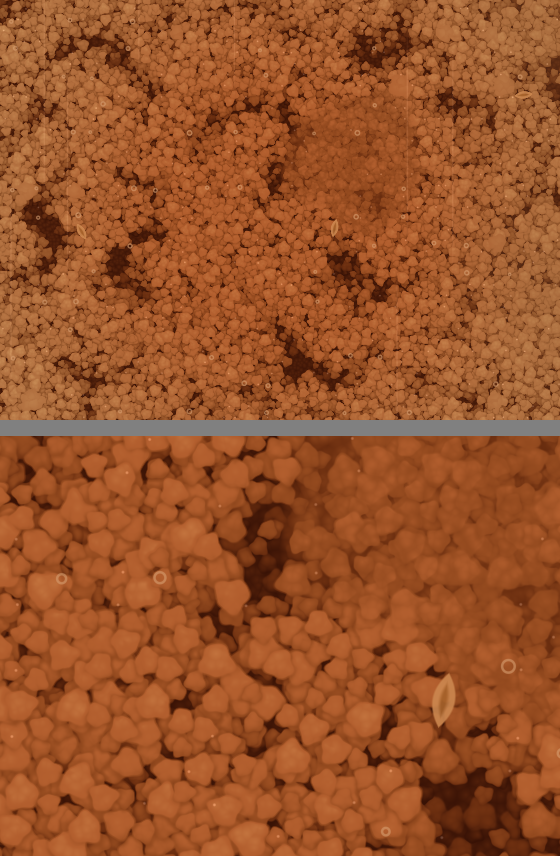
Top: the whole. Bottom: its middle third, enlarged.
A WebGL 2 fragment shader for this texture:

```glsl
#version 300 es
precision highp float;
uniform vec2 u_resolution;
out vec4 fragColor;

vec2 hash2(vec2 p) {
    vec3 q = fract(p.xyx * vec3(.1031, .1030, .0973));
    q += dot(q, q.yzx + 33.33);
    return fract((q.xx + q.yz) * q.zy);
}

mat2 rotate(float a) {
    return mat2(cos(a), sin(a), -sin(a), cos(a));
}

// Distance to the nearest cell point
float cellular(vec2 p) {
    vec2 cell = floor(p);
    float nearest = 4.0;
    for (int y = -1; y <= 1; y++)
    for (int x = -1; x <= 1; x++) {
        vec2 c = cell + vec2(x, y);
        vec2 d = c + hash2(c) - p;
        nearest = min(nearest, dot(d, d));
    }
    return sqrt(nearest);
}

// Height of the heaped grains: low values are dark hollows
float heap(vec2 p) {
    vec2 w = p + .03 * sin(p.yx * 23.0 + 2.0 * sin(p * 11.0));
    float swell = sin(5.3 * p.x + 2.0 * sin(4.1 * p.y)) * sin(6.7 * p.y + 1.7 * sin(3.9 * p.x) + 1.0);
    return 1.03 - cellular(w * 9.0 + 30.0) + .10 * swell;
}

// Radial measure of a lumpy, slightly angular pebble
float lump(vec2 q, float seed) {
    float a = atan(q.y, q.x);
    return length(q) * (1.0 + .11 * sin(3.0 * a + seed * 6.3) + .07 * sin(5.0 * a + seed * 41.0));
}

// Paints one layer of overlapping grains over the tone below
float grainLayer(float tone, vec2 p, float level, float index) {
    mat2 turn = rotate(index * 1.3 + .4);
    float scale = 46.0 - 5.0 * level;
    vec2 offset = vec2(71.0, 137.0) + index * 19.7;
    vec2 g = turn * p * scale + offset;
    vec2 cell = floor(g);
    for (int y = -1; y <= 1; y++)
    for (int x = -1; x <= 1; x++) {
        vec2 c = cell + vec2(x, y);
        vec2 rnd = hash2(c + 200.0);
        vec2 center = c + .1 + .8 * hash2(c);
        vec2 q = g - center;
        float radius = mix(.32, .62, rnd.x * rnd.x);
        float d = lump(q, rnd.y) / radius;
        if (d > 1.5) continue;
        float height = heap((center - offset) * turn / scale);
        if (height + .22 * (rnd.y - .5) < mix(.12, .57, level)) continue;
        float light = dot(turn[1], q) / radius;
        float body = mix(.20, .83, sqrt(level)) + .20 * (rnd.x - .4) + .06 * light - .13 * d * d * d;
        tone *= 1.0 - .20 * smoothstep(1.5, .9, d);
        tone = mix(tone, body, .92 * smoothstep(1.1, .86, d));
    }
    return tone;
}

vec3 sandColor(float t) {
    vec3 c = mix(vec3(.22, .07, .02), vec3(.42, .18, .06), smoothstep(.0, .3, t));
    c = mix(c, vec3(.58, .29, .12), smoothstep(.25, .56, t));
    c = mix(c, vec3(.70, .37, .18), smoothstep(.52, .80, t));
    return mix(c, vec3(.80, .50, .28), smoothstep(.78, 1.1, t));
}

void main() {
    vec2 p = gl_FragCoord.xy / u_resolution.y;
    vec2 uv = gl_FragCoord.xy / u_resolution;
    float pixel = 1.0 / u_resolution.y;

    // Heaped grains from the dark floor to the bright top
    float tone = .10;
    for (int i = 0; i < 6; i++)
        tone = grainLayer(tone, p, float(i) / 5.0, float(i));

    // Broad compact lump with a fine surface
    float disc = lump((p - vec2(.85, .62)) / .165, .3);
    float fine = .62 - .22 * cellular(p * 75.0) + .06 * sin(p.x * 31.0 + 3.0 * sin(p.y * 27.0));
    tone = mix(tone, fine, .55 * smoothstep(1.05, .88, disc));
    tone += .10 * (.45 - cellular(p * 120.0));

    // Scattered larger pebbles
    vec2 g = p * 8.0 + 5.0;
    vec2 rnd = hash2(floor(g) + 11.0);
    vec2 q = fract(g) - .35 - .3 * rnd.yx;
    float pebble = lump(q, rnd.y) / mix(.12, .22, rnd.y);
    float shown = step(rnd.x, .09);
    tone = mix(tone, .88 - .12 * pebble * pebble, .85 * shown * smoothstep(1.08, .9, pebble));

    // Redder middle, paler and more yellow borders
    float border = smoothstep(.18, .62, length((uv - vec2(.5, .47)) * vec2(1.1, .8)));
    vec3 col = sandColor(tone + .03 * border);
    col += border * vec3(.0, .075, .075) * smoothstep(.0, .8, tone);
    float haze = smoothstep(.72, 1.0, uv.x) * (.6 + .4 * sin(p.y * 9.0 + 4.0 * p.x));
    col = mix(col, vec3(.60, .39, .22), .28 * haze);

    // Pale lens-shaped flakes
    g = p * 3.0 + 3.0;
    rnd = hash2(floor(g) + 57.0);
    q = rotate(rnd.y * 6.3) * (fract(g) - .25 - .5 * rnd.yx);
    float lens = pow(q.x / .065, 2.0) + abs(q.y) / .026;
    float flake = step(rnd.x, .28) * smoothstep(1.15, .9, lens);
    col = mix(col, vec3(.80, .53, .31) - .14 * smoothstep(.6, .1, lens), .9 * flake);

    // Tiny bubbles with bright rims
    g = p * 15.0 + 9.0;
    rnd = hash2(floor(g) + 83.0);
    q = fract(g) - .2 - .6 * rnd.yx;
    float rim = abs(length(q) - mix(.04, .08, rnd.y)) / 15.0;
    float ring = step(rnd.x, .20) * smoothstep(.0008 + pixel, .0004, rim);
    col = mix(col, vec3(.84, .62, .44), .6 * ring);

    // Dust and faint vertical scratches on the glass
    g = p * 38.0;
    rnd = hash2(floor(g) + 131.0);
    float dust = length(fract(g) - .2 - .6 * rnd.yx) / 38.0;
    col += .16 * step(rnd.x, .14) * smoothstep(.001 + pixel, .0003, dust);
    float lane = p.x * 22.0;
    rnd = hash2(vec2(floor(lane), 7.0));
    float scratch = smoothstep(.0006 + pixel, .0002, abs(fract(lane) - .2 - .6 * rnd.y) / 22.0);
    col += .05 * scratch * step(rnd.x, .3) * smoothstep(.1, .8, sin(p.y * 5.0 + rnd.y * 20.0));

    fragColor = vec4(clamp(col, 0.0, 1.0), 1.0);
}
```
